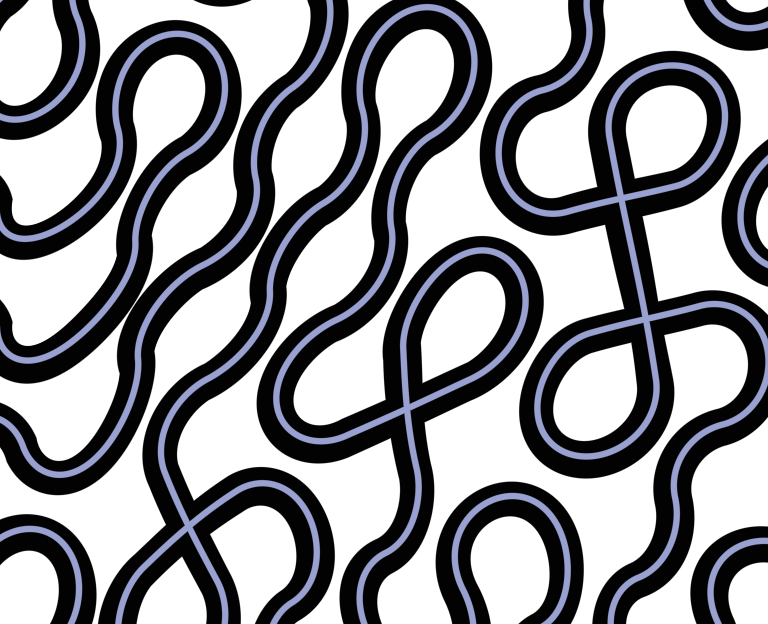
This pattern is drawn by a WebGL 1 fragment shader. Its source:

```glsl
precision highp float;
// Meandering thick black ribbons with hairpins, loops and a thin lavender core on white.

uniform vec2 u_resolution;

float hash(vec2 cell) {
  return fract(sin(dot(cell, vec2(127.1, 311.7))) * 4375.85);
}

// Even rows keep one orientation; odd rows alternate, with rare slips.
// Neighbouring odd rows are out of phase, which folds each strand into hairpins.
float flipped(vec2 cell) {
  if (mod(cell.y, 2.0) < 0.5) return 0.0;
  float slip = step(hash(cell + 17.0), 0.1);
  return mod(cell.x + floor(cell.y * 0.5) + slip, 2.0);
}

// Some cells of the even rows turn a hairpin into a loop, below or above.
bool isCrossing(vec2 cell) {
  if (mod(cell.y, 2.0) > 0.5 || hash(cell) > 0.24) return false;
  bool below = flipped(cell + vec2(0.0, -1.0)) < 0.5
            && flipped(cell + vec2(1.0, -1.0)) > 0.5;
  bool above = flipped(cell + vec2(0.0, 1.0)) < 0.5
            && flipped(cell + vec2(-1.0, 1.0)) > 0.5;
  return below || above;
}

// Plane to tile grid: layered sine bends, a stretch along the lean, a diagonal turn.
vec2 toGrid(vec2 p) {
  vec2 bent = p + 0.042 * sin(4.5 * p.yx + vec2(0.5, 2.0))
                + 0.013 * sin(9.0 * p.yx + 3.0 * p + vec2(4.1, 1.3));
  float along = dot(bent, vec2(0.39, 0.92)) / 1.1;
  float across = dot(bent, vec2(0.92, -0.39)) * 1.1;
  return 0.707 * vec2(across - along, across + along) / 0.195 + vec2(6.3, 8.6);
}

// Length in canvas heights of a grid offset v, given the grid's local axes.
float trueLength(vec2 v, vec2 dx, vec2 dy) {
  vec2 slope = vec2(dot(dx, v), dot(dy, v));
  return dot(v, v) / max(length(slope), 0.000001);
}

// Distance to the nearest centre line in canvas heights.
float lineDistance(vec2 p) {
  const float e = 0.005;
  vec2 q = toGrid(p);
  vec2 dx = (toGrid(p + vec2(e, 0.0)) - q) / e;
  vec2 dy = (toGrid(p + vec2(0.0, e)) - q) / e;
  vec2 cell = floor(q);
  vec2 f = q - cell - 0.5;

  if (isCrossing(cell)) {
    return min(trueLength(vec2(f.x, 0.0), dx, dy),
               trueLength(vec2(0.0, f.y), dx, dy));
  }

  // Two quarter arcs around opposite corners.
  vec2 mirror = vec2(1.0 - 2.0 * flipped(cell), 1.0);
  f *= mirror;
  vec2 r = f - (f.x + f.y > 0.0 ? 0.5 : -0.5);
  vec2 offset = r * (1.0 - 0.5 / max(length(r), 0.0001));
  return trueLength(offset * mirror, dx, dy);
}

float stroke(float d, float halfWidth) {
  float soft = 0.75 / u_resolution.y;
  return 1.0 - smoothstep(halfWidth - soft, halfWidth + soft, d);
}

void main() {
  vec2 p = gl_FragCoord.xy / u_resolution.y;

  // The black body hangs slightly below its core and swells along its way.
  float bodyWidth = 0.029 + 0.002 * sin(11.0 * p.x + 3.0 * sin(7.0 * p.y));
  float body = stroke(lineDistance(p + vec2(0.002, 0.005)), bodyWidth);
  float core = stroke(lineDistance(p), 0.0051);

  vec3 color = mix(vec3(1.0), vec3(0.008), body);
  color = mix(color, vec3(0.60, 0.63, 0.82), core);
  gl_FragColor = vec4(color, 1.0);
}
```
